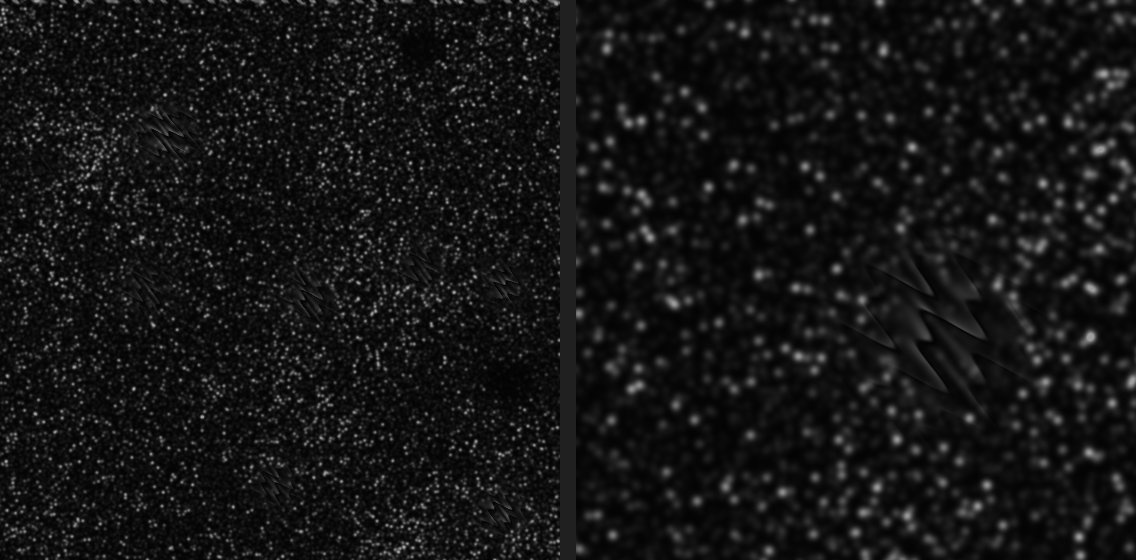
Left: the whole. Right: its middle third, enlarged.
A three.js fragment shader for this texture:

```glsl
// Dark grainy surface: fine pale grains clump into loose patches on near-black,
// broken by a few bare smudges with ragged diagonal wisps.
// Grains are soft cellular dots; patches and wisps are layered, warped sines.

#define GRAIN_CELLS 180.0   // grain cells across the canvas
#define GRAIN_RADIUS 0.55   // dot radius in cells
#define GRAIN_LIGHT 0.52    // brightness of the palest grains
#define MOTTLE_LIGHT 0.06   // weak unevenness between grains
#define BASE_LIGHT 0.012    // darkest ground
#define RARE_POWER 18.0     // grain falloff in bare areas
#define DENSE_POWER 3.5     // grain falloff in dense patches
#define SMUDGE_CELLS 5.0    // smudge cells across the canvas
#define SMUDGE_SHARE 0.55   // share of cells holding a smudge
#define WISP_LIGHT 0.55     // brightness of the wisps
#define WISP_DIR vec2(0.77, -0.64)

varying vec2 vUv;

vec3 hash(vec2 p) {
  vec3 q = fract(p.xyx * vec3(0.1031, 0.1030, 0.0973));
  q += dot(q, q.yxz + 33.33);
  return fract((q.xxy + q.yzz) * q.zyx);
}

// Patch density from 0 (bare) to 1 (crowded)
float patchDensity(vec2 uv) {
  mat2 turn = mat2(0.8, -0.6, 0.6, 0.8);
  vec2 p = uv * 6.0;
  float sum = 0.0;
  float weight = 0.5;
  for (int i = 0; i < 5; i++) {
    p = turn * p + 1.7;
    sum += weight * sin(p.x + sin(p.y * 1.3)) * sin(p.y + sin(p.x * 0.7));
    p *= 1.9;
    weight *= 0.7;
  }
  return clamp(0.45 + 0.6 * sum, 0.0, 1.0);
}

// Overlapping soft dots, mostly faint, with a few pale ones
float grains(vec2 uv, float density) {
  vec2 p = uv * GRAIN_CELLS;
  float falloff = mix(RARE_POWER, DENSE_POWER, density);
  float light = 0.0;
  for (int j = -1; j <= 1; j++) {
    for (int i = -1; i <= 1; i++) {
      vec2 cell = floor(p) + vec2(i, j);
      vec3 rnd = hash(cell + 7.0);
      vec2 d = p - cell - rnd.xy;
      float dotLight = GRAIN_LIGHT * pow(rnd.z, falloff)
                     + MOTTLE_LIGHT * fract(rnd.z * 37.0);
      light += dotLight * exp(-dot(d, d) / (GRAIN_RADIUS * GRAIN_RADIUS));
    }
  }
  return light;
}

// Scattered smudges: x is wisp light, y is how far the grain is covered
vec2 smudges(vec2 uv) {
  vec2 side = vec2(-WISP_DIR.y, WISP_DIR.x);
  vec2 result = vec2(0.0);
  for (int j = -1; j <= 1; j++) {
    for (int i = -1; i <= 1; i++) {
      vec2 cell = floor(uv * SMUDGE_CELLS) + vec2(i, j);
      vec3 place = hash(cell + 17.0);
      vec3 form = hash(cell + 53.0);
      float present = step(place.z, SMUDGE_SHARE);
      vec2 d = uv - (cell + 0.2 + 0.6 * place.xy) / SMUDGE_CELLS;
      float along = dot(d, WISP_DIR);
      float across = dot(d, side);
      float size = mix(0.022, 0.05, form.x);
      float body = present * exp(-dot(d, d) / (size * size));

      // Ragged fronts: a sharp leading edge with a fading tail behind it
      float ragged = 0.35 * sin(across * 150.0 + form.y * 6.0)
                   + 0.25 * sin(across * 330.0 + form.z * 20.0);
      float behind = fract(ragged - along / size + form.z);
      float tail = smoothstep(0.0, 0.14, behind) * exp(-2.2 * behind)
                 * (1.0 - smoothstep(0.85, 1.0, behind));
      float streak = 0.5 + 0.5 * sin(across * 420.0
                   + 3.0 * sin(along * 60.0 + across * 90.0));
      result.x += form.y * form.y * body * tail * mix(0.3, 1.0, streak);
      result.y = max(result.y, smoothstep(0.15, 0.7, body));
    }
  }
  return result;
}

// Short slanted dashes along the top border
float topFringe(vec2 uv) {
  float slant = uv.x + 0.8 * uv.y;
  float dash = sin(slant * 190.0 + 2.0 * sin(slant * 47.0));
  return 0.35 * smoothstep(0.991, 0.998, uv.y) * smoothstep(-0.1, 0.9, dash);
}

void main() {
  vec2 smudge = smudges(vUv);
  float grain = grains(vUv, patchDensity(vUv));
  float light = BASE_LIGHT + grain * (1.0 - 0.8 * smudge.y);
  light += WISP_LIGHT * smudge.x + topFringe(vUv);
  gl_FragColor = vec4(vec3(min(light, 0.62)), 1.0);
}
```
